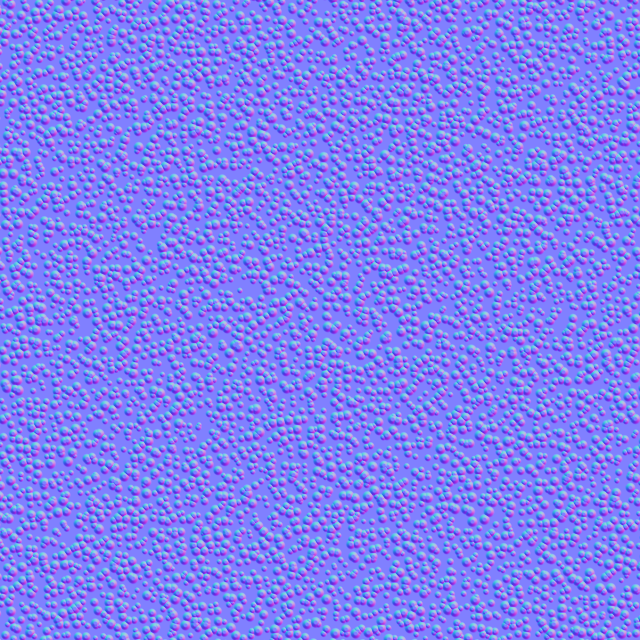
A WebGL 1 fragment shader for this texture map:

```glsl
precision highp float;

uniform vec2 u_resolution;

const float GRAINS_ACROSS = 78.0;         // grid cells along the canvas
const float GRAIN_JITTER = 0.92;          // scatter inside a cell
const float RADIUS_MIN = 0.32;            // in cells
const float RADIUS_MAX = 0.68;
const float GRAIN_SHARE = 0.94;           // chance that a cell holds a grain
const float FLANK_WIDTH = 0.72;           // sloping part of the radius
const float GRAIN_HEIGHT = 0.5;           // height per radius
const float SAMPLE_STEP = 0.0012;         // softness of the slope, in canvas units
const vec2 SLOPE_GAIN = vec2(0.88, 1.0);  // relief strength per axis

// Three random values per cell
vec3 hash3(vec2 cell) {
  vec3 p = fract(cell.xyx * vec3(0.1031, 0.1030, 0.0973));
  p += dot(p, p.yxz + 33.33);
  return fract((p.xxy + p.yzz) * p.zyx);
}

// Soft-edged dome with a flattened top
float dome(float dist, float radius) {
  return GRAIN_HEIGHT * radius * smoothstep(0.0, FLANK_WIDTH, 1.0 - dist / radius);
}

// Highest grain above the flat ground, in cells
float grainHeight(vec2 p) {
  vec2 home = floor(p);
  float height = 0.0;
  for (int y = -1; y <= 1; y++) {
    for (int x = -1; x <= 1; x++) {
      vec2 cell = home + vec2(float(x), float(y));
      vec3 place = hash3(cell);
      vec3 trait = hash3(cell + 191.0);
      vec2 center = cell + 0.5 + GRAIN_JITTER * (place.xy - 0.5);
      float radius = mix(RADIUS_MIN, RADIUS_MAX, place.z);
      float present = step(trait.x, GRAIN_SHARE);
      height = max(height, present * dome(distance(p, center), radius));
    }
  }
  return height;
}

// Central differences of the height field
vec2 slope(vec2 p) {
  float h = SAMPLE_STEP * GRAINS_ACROSS;
  vec2 dx = vec2(h, 0.0);
  vec2 dy = vec2(0.0, h);
  return vec2(grainHeight(p + dx) - grainHeight(p - dx),
              grainHeight(p + dy) - grainHeight(p - dy)) / (2.0 * h);
}

void main() {
  vec2 uv = gl_FragCoord.xy / min(u_resolution.x, u_resolution.y);
  vec2 tilt = SLOPE_GAIN * slope(uv * GRAINS_ACROSS + 7.0);

  // Tangent-space normal packed into colour
  vec3 normal = normalize(vec3(-tilt, 1.0));
  gl_FragColor = vec4(normal * 0.5 + 0.5, 1.0);
}
```
